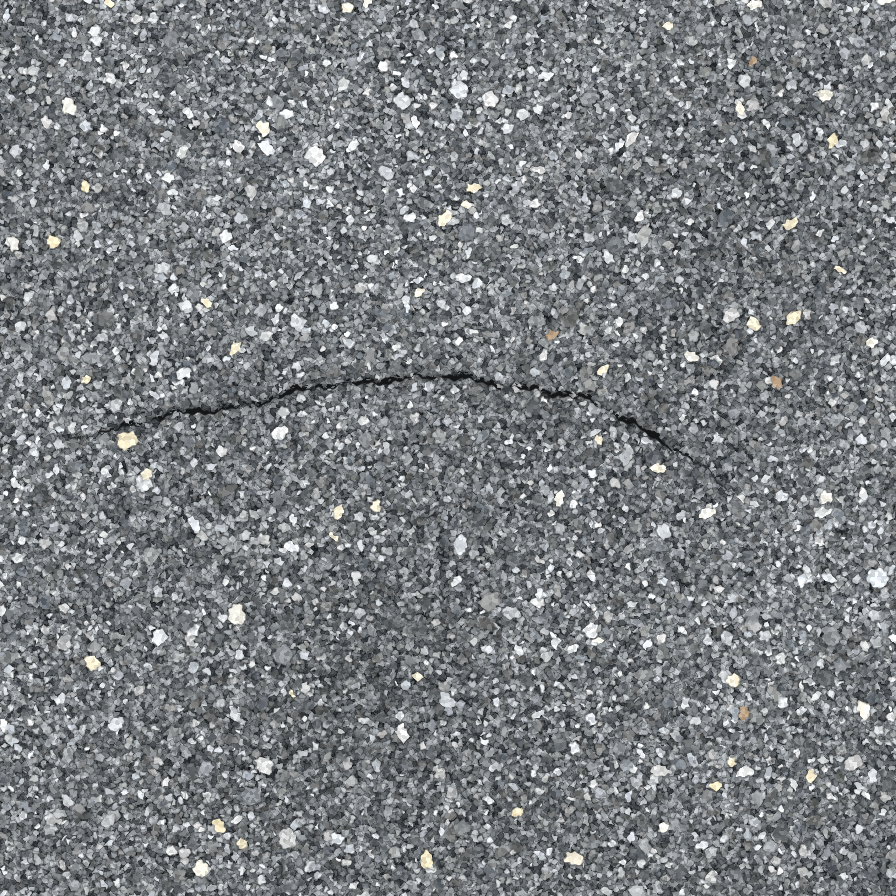
Reproduce this texture procedurally as a WebGL 1 fragment shader.

```glsl
precision highp float;
// Worn asphalt: a fine cellular binder under layers of angular stone chips,
// a few cream and tan pebbles, and a thin ragged crack across the middle.
// Chips are random convex polygons scattered on jittered grids.

uniform vec2 u_resolution;

vec2 hash2(vec2 p) {
  vec2 q = vec2(dot(p, vec2(127.1, 311.7)), dot(p, vec2(269.5, 183.3)));
  return fract(sin(q) * 43758.545);
}

// Cellular noise: x is the random tone of the nearest cell, y the gap to its edge.
vec2 cellular(vec2 p) {
  vec2 cell = floor(p);
  float nearest = 9.0, second = 9.0, tone = 0.0;
  for (int j = -1; j <= 1; j++) {
    for (int i = -1; i <= 1; i++) {
      vec2 id = cell + vec2(i, j);
      float d = length(id + hash2(id) - p);
      if (d < nearest) {
        second = nearest;
        nearest = d;
        tone = hash2(id + 71.3).x;
      } else {
        second = min(second, d);
      }
    }
  }
  return vec2(tone, second - nearest);
}

// Signed distance to an irregular, stretched five-sided chip with worn corners.
float chipDistance(vec2 p, float radius, vec2 id) {
  vec2 shape = hash2(id + 5.7);
  float turn = shape.x * 6.283;
  float c = cos(turn), s = sin(turn);
  p = mat2(c, -s, s, c) * p;
  p.y *= 1.0 + shape.y;
  float d = length(p) - 1.15 * radius;
  for (int k = 0; k < 5; k++) {
    vec2 side = hash2(id + 3.1 * float(k) + 11.9);
    float a = 1.2566 * float(k) + 0.7 * (side.x - 0.5);
    d = max(d, dot(p, vec2(cos(a), sin(a))) - radius * (0.7 + 0.6 * side.y));
  }
  return d;
}

// Grey rock, from faintly blue to neutral.
vec3 rockColor(float tone, float warmth) {
  vec3 tint = mix(vec3(-0.025, 0.0, 0.025), vec3(0.0, 0.003, -0.002), warmth);
  return vec3(tone) + tint;
}

vec3 pebbleColor(vec2 pick) {
  vec3 cream = mix(vec3(0.88, 0.83, 0.69), vec3(0.86, 0.86, 0.84), pick.y);
  return mix(cream, vec3(0.62, 0.53, 0.43), step(0.88, pick.x));
}

// Lays one grid of chips over the ground; pebbles is 1 for pale stones.
vec3 scatter(vec3 ground, vec2 uv, float cells, float density, float size, float pebbles) {
  vec2 p = uv * cells;
  vec2 cell = floor(p);
  float soft = max(1.0 / u_resolution.y, 0.0016) * cells;
  for (int j = -1; j <= 1; j++) {
    for (int i = -1; i <= 1; i++) {
      vec2 id = cell + vec2(i, j);
      vec2 seed = id + cells * 1.7;
      vec2 pick = hash2(seed + 23.0);
      if (pick.x < density) {
        vec2 look = hash2(seed + 47.0);
        float radius = size * (0.65 + 0.7 * pick.y);
        float d = chipDistance(p - id - hash2(seed), radius, seed);
        vec3 rock = rockColor(0.33 + 0.54 * pow(look.x, 1.8), look.y);
        vec3 chip = mix(rock, pebbleColor(look), pebbles);
        ground *= 1.0 - 0.22 * (1.0 - smoothstep(0.0, 2.5 * soft, d));
        ground = mix(ground, chip, 1.0 - smoothstep(-0.7 * soft, 0.7 * soft, d));
      }
    }
  }
  return ground;
}

// Darkness of the crack: a bent arc with layered jitter and uneven width.
float crack(vec2 uv, float grain) {
  float x = uv.x, run = x - 0.42;
  float right = max(run, 0.0);
  float arc = 0.578 + 0.19 * min(run, 0.0) - 2.1 * right * right * right;
  arc += 0.003 * sin(41.0 * x) + 0.002 * sin(97.0 * x + 1.0);
  arc += 0.0015 * sin(233.0 * x) + 0.001 * sin(517.0 * x) + 0.003 * (grain - 0.5);
  float d = abs(uv.y - arc) / sqrt(1.0 + 40.0 * right * right * right * right);
  float taper = smoothstep(0.06, 0.2, x) * (1.0 - smoothstep(0.72, 0.84, x));
  float width = 0.002 * (0.9 + 0.4 * sin(63.0 * x) + 0.4 * sin(171.0 * x + 2.0));
  width = (width + 0.0025 * (grain - 0.4)) * taper;
  float soft = max(1.0 / u_resolution.y, 0.0015);
  float core = 1.0 - smoothstep(width - soft, width + soft, d);
  float halo = 0.32 * taper * exp(-d * 130.0);
  return max(core * smoothstep(0.0, 0.15, taper), halo);
}

void main() {
  vec2 uv = gl_FragCoord.xy / u_resolution.y;

  // Small ripples roughen every outline.
  vec2 rough = uv + 0.0008 * sin(uv.yx * 640.0 + 2.0 * sin(uv * 410.0));

  // Binder: dark-rimmed fine grains.
  vec2 binder = cellular(rough * 165.0);
  float tone = 0.22 + 0.46 * binder.x;
  tone *= 0.7 + 0.3 * smoothstep(0.0, 0.3, binder.y);
  vec3 color = rockColor(tone, 0.4);

  // Stone chips from small to large, then pale pebbles.
  color = scatter(color, rough, 112.0, 0.78, 0.36, 0.0);
  color = scatter(color, rough, 66.0, 0.48, 0.34, 0.0);
  color = scatter(color, rough, 43.0, 0.16, 0.34, 0.0);
  color = scatter(color, rough, 27.0, 0.09, 0.21, 1.0);

  // Fine surface grit, daylight, and slow changes of light.
  float grit = cellular(uv * 250.0 + 9.0).x;
  color += 0.2 * (grit - 0.5);
  color = 1.1 * color + 0.045;
  color *= 0.97 + 0.06 * uv.y + 0.05 * sin(7.0 * uv.x + 2.0) * sin(6.0 * uv.y);

  color = mix(color, vec3(0.08, 0.085, 0.09), crack(uv, grit));
  gl_FragColor = vec4(clamp(color, 0.0, 1.0), 1.0);
}
```
